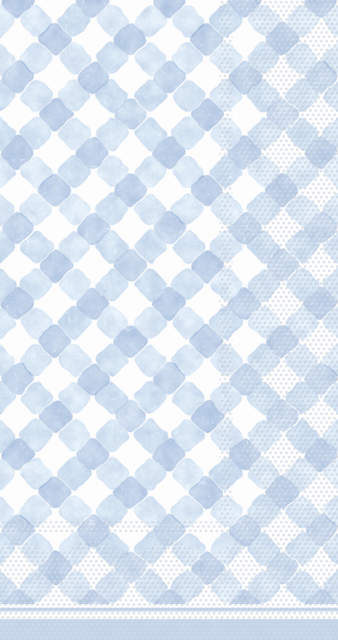
Write a WebGL 1 fragment shader that draws this pattern.

```glsl
precision highp float;
// Diagonal watercolour gingham on a paper napkin with an embossed border and striped hem.
uniform vec2 u_resolution;

float hash(vec2 p) {
  vec3 h = fract(p.xyx * vec3(0.1031, 0.1030, 0.0973));
  h += dot(h, h.yzx + 33.33);
  return fract((h.x + h.y) * h.z);
}

float noise(vec2 p) {
  vec2 i = floor(p), f = fract(p);
  f = f * f * (3.0 - 2.0 * f);
  return mix(mix(hash(i), hash(i + vec2(1.0, 0.0)), f.x),
             mix(hash(i + vec2(0.0, 1.0)), hash(i + vec2(1.0)), f.x), f.y);
}

float fbm(vec2 p) {
  float sum = 0.0, amp = 0.5;
  for (int k = 0; k < 4; k++) {
    sum += amp * noise(p);
    p = p * 2.03 + 17.0;
    amp *= 0.5;
  }
  return sum;
}

float roundedBox(vec2 p, vec2 halfSize, float radius) {
  vec2 d = abs(p) - halfSize + radius;
  return length(max(d, 0.0)) + min(max(d.x, d.y), 0.0) - radius;
}

// Painted squares: dark where two stripes cross, pale on one stripe, bare elsewhere.
vec3 gingham(vec2 q, float pixel) {
  vec2 e = (q - vec2(21.0, 183.0)) / 22.65;
  vec2 r = vec2(e.x + e.y, e.x - e.y) * 0.5;
  vec2 wobble = vec2(noise(q * 0.11), noise(q * 0.11 + 50.0)) - 0.5;
  float wash = fbm(q * 0.075) - 0.47;
  float grain = noise(q * 0.4) - 0.5;
  float speck = smoothstep(0.87, 0.97, noise(q * 0.24 + 90.0));
  float aa = pixel / 32.0;
  vec3 color = vec3(0.992, 0.993, 0.995);
  for (int y = -1; y <= 1; y++) {
    for (int x = -1; x <= 1; x++) {
      vec2 cell = floor(r + 0.5) + vec2(float(x), float(y));
      vec2 odd = mod(cell, 2.0);
      // Tones recur after two repeats each way.
      vec2 id = mod(vec2(cell.x + cell.y, cell.x - cell.y) + 0.01, 8.0);
      id = floor(id) + 3.0;
      float tone = hash(id * 7.3), size = hash(id * 3.1 + 20.0);
      vec2 shift = vec2(hash(id + 31.0), hash(id + 57.0)) - 0.5;
      vec2 local = r - cell + shift * 0.05 + wobble * 0.09;
      vec2 halfSize = vec2(0.475 + 0.035 * size, 0.51 - 0.035 * size);
      float d = roundedBox(local, halfSize, 0.17 + 0.08 * tone);
      float cover = (1.0 - smoothstep(-aa, aa, d)) * (1.0 - odd.x * odd.y);
      bool dark = odd.x + odd.y < 0.5;
      vec3 paint = dark
        ? mix(vec3(0.745, 0.815, 0.910), vec3(0.805, 0.865, 0.935), tone)
        : mix(vec3(0.815, 0.880, 0.945), vec3(0.880, 0.927, 0.972), tone);
      float rim = smoothstep(-0.09, -0.01, d);
      paint += vec3(1.15, 0.95, 0.55) * (wash * 0.13 + grain * 0.025 - rim * 0.015);
      paint = mix(paint, vec3(0.95, 0.97, 0.99), speck * 0.4);
      color *= mix(vec3(1.0), paint, cover);
    }
  }
  return color;
}

// Staggered pin dots, as coverage.
float pinDots(vec2 q, float pixel) {
  vec2 g = q / vec2(6.4, 5.2);
  g.x += 0.5 * mod(floor(g.y), 2.0);
  vec2 local = (fract(g) - 0.5) * vec2(6.4, 5.2);
  return 1.0 - smoothstep(1.6 - pixel * 0.6, 1.6 + pixel * 0.6, length(local));
}

// Embossing covers a straight band and a zigzag-edged outer field.
float embossArea(vec2 q) {
  vec2 inner = q - vec2(270.0, 633.0);
  bool rightSide = inner.x > inner.y;
  float depth = max(inner.x, inner.y);
  float along = rightSide ? q.y - 183.0 : q.x - 21.0;
  float zigzag = abs(fract(along / 90.6 + 0.5) - 0.5) * 2.0;
  zigzag = rightSide ? zigzag * 38.0 : zigzag * 24.0;
  float band = 1.0 - smoothstep(7.0, 8.5, abs(depth));
  float field = smoothstep(-1.0, 1.0, depth - 11.0 - zigzag);
  return max(band, field);
}

void main() {
  // The sheet is 404 units wide and 768 high, measured from the top.
  vec2 uv = gl_FragCoord.xy / u_resolution;
  vec2 q = vec2(uv.x, 1.0 - uv.y) * vec2(404.0, 768.0);
  float pixel = 404.0 / u_resolution.x;
  float aa = pixel * 0.6;
  vec3 color = gingham(q, pixel);

  // Hem: white margin, thin stripe, white gap, solid edge.
  vec3 hemBlue = vec3(0.775, 0.838, 0.915) + (fbm(q * 0.12) - 0.47) * 0.02;
  color = mix(color, vec3(0.99), smoothstep(725.0 - aa, 725.0 + aa, q.y));
  float stripe = 1.0 - smoothstep(2.3 - aa, 2.3 + aa, abs(q.y - 731.5));
  float edge = smoothstep(743.0 - aa, 743.0 + aa, q.y);
  color = mix(color, hemBlue, max(stripe, edge));

  // Pressed dots: a grey hollow with a faint lit edge.
  float area = embossArea(q) * mix(1.0, 0.4, edge);
  float hollow = pinDots(q, pixel) * area;
  float lit = pinDots(q + vec2(1.6, 1.8), pixel) * area;
  color = mix(color, vec3(1.0), lit * (1.0 - hollow) * 0.22);
  color = mix(color, vec3(0.77, 0.80, 0.845), hollow * 0.52);
  gl_FragColor = vec4(clamp(color, 0.0, 1.0), 1.0);
}
```
